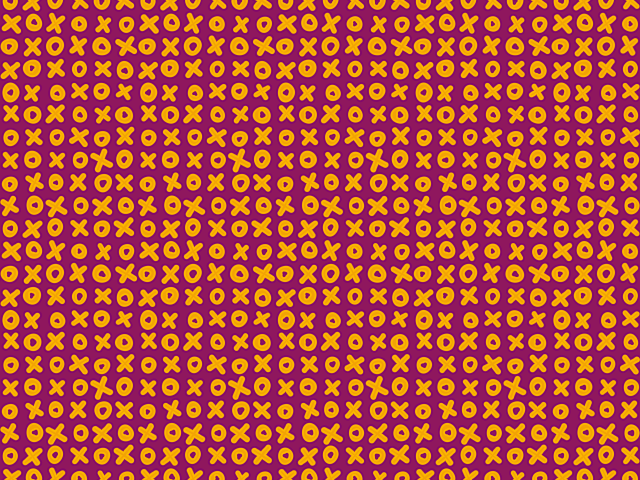
Reproduce this pattern procedurally as a Shadertoy shader.

```glsl
// Hand-drawn noughts and crosses in amber, alternating on a plum field.
#define GRID vec2(27.88, 21.11)      // cells across and down
#define ORIGIN vec2(0.46, 0.04)      // centre of the top left glyph, in cells
#define PERIOD vec2(6.0, 10.0)       // cells before the variation repeats
#define JITTER 0.13                  // full range of the glyph offset
#define RING_RADIUS 0.375
#define HOLE_RADIUS 0.125
#define ARM_LENGTH 0.345
#define ARM_WIDTH 0.120
#define FIELD vec3(0.56, 0.09, 0.37)
#define FIELD_RIM vec3(0.51, 0.03, 0.42)
#define INK vec3(0.95, 0.64, 0.02)
#define INK_RIM vec3(0.99, 0.72, 0.00)

// Four random values in 0..1 per cell and seed
vec4 hash4(vec2 cell, float seed) {
    vec4 p = fract(vec4(cell.xyx, seed + 1.7) * vec4(0.1031, 0.1030, 0.0973, 0.1099));
    p += dot(p, p.wzxy + 33.33);
    return fract((p.xxyz + p.yzzw) * p.zywx);
}

float segment(vec2 p, vec2 a, vec2 b) {
    vec2 pa = p - a, ba = b - a;
    return length(pa - ba * clamp(dot(pa, ba) / dot(ba, ba), 0.0, 1.0));
}

// Uneven ring with a lumpy, sometimes pointed hole
float nought(vec2 p, vec4 r, vec4 s) {
    float turn = 6.2832 * r.x;
    p.x *= 1.0 + 0.14 * (r.y - 0.25);
    float a = atan(p.y, p.x);
    float outer = RING_RADIUS + 0.012 * sin(2.0 * a + turn) + 0.010 * sin(3.0 * a - turn);
    vec2 h = p - 0.05 * (s.xy - 0.5);
    float b = atan(h.y, h.x);
    float hole = HOLE_RADIUS * (0.8 + 0.4 * r.z);
    hole += 0.018 * sin(3.0 * b + turn) + 0.014 * sin(2.0 * b - turn);

    // A few rings rise to a peak
    float peak = smoothstep(0.72, 0.95, s.z) * pow(max(sin(b), 0.0), 4.0);
    outer += 0.04 * peak;
    hole += 0.05 * peak;
    return max(length(p) - outer, hole - length(h));
}

// Two round-ended strokes of unequal length and slant
float cross2(vec2 p, vec4 r, vec4 s) {
    float tilt = 0.45 * (r.x - 0.5) + 0.35 * smoothstep(0.85, 1.0, s.z);
    vec2 angle = vec2(0.83, 2.31) + tilt + 0.22 * (s.xy - 0.5);
    vec2 reach = ARM_LENGTH * (0.9 + 0.24 * r.yz);
    vec2 u = vec2(cos(angle.x), sin(angle.x)) * reach.x;
    vec2 v = vec2(cos(angle.y), sin(angle.y)) * reach.y;
    vec2 slip = 0.06 * (s.wx - 0.5);
    float d = min(segment(p, -u, u), segment(p - slip, -v, v));
    return d - ARM_WIDTH - 0.006 * sin(14.0 * p.x + 9.0 * p.y + 6.0 * r.w);
}

float glyph(vec2 p, vec2 cell) {
    vec2 key = mod(cell, PERIOD);
    vec4 r = hash4(key, 3.0), s = hash4(key, 11.0);
    vec4 place = hash4(key, 23.0);
    p -= JITTER * (place.xy - 0.5);
    float size = 0.91 + 0.18 * place.z;
    p /= size;
    bool isCross = mod(cell.x + cell.y, 2.0) > 0.5;
    return size * (isCross ? cross2(p, r, s) : nought(p, r, s));
}

void mainImage(out vec4 fragColor, in vec2 fragCoord) {
    // Grid counted from the top left
    vec2 uv = fragCoord / iResolution.xy;
    vec2 q = vec2(uv.x, 1.0 - uv.y) * GRID - ORIGIN;
    vec2 home = floor(q + 0.5);

    // Nearest glyph among the neighbouring cells
    float d = 1.0;
    for (int j = -1; j <= 1; j++)
    for (int i = -1; i <= 1; i++) {
        vec2 cell = home + vec2(i, j);
        vec2 p = (q - cell) * vec2(1.0, -1.0);
        d = min(d, glyph(p, cell));
    }

    // Soft edge with a more saturated rim on either side
    float soft = 0.7 * GRID.y / iResolution.y;
    float rim = smoothstep(0.11, 0.06, abs(d));
    float fill = smoothstep(soft, -soft, d);
    vec3 col = mix(mix(FIELD, FIELD_RIM, rim), mix(INK, INK_RIM, rim), fill);
    fragColor = vec4(col, 1.0);
}
```
